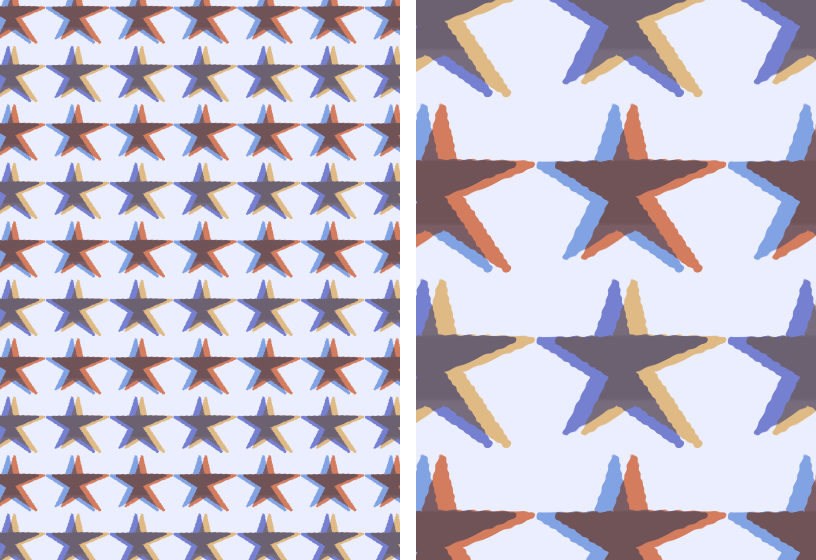
Left, the full canvas; right, a detail of the centre.
A Shadertoy shader for this pattern:

```glsl
const int CORNERS = 10;

// Lopsided star with its top tip at the origin, y pointing down
const vec2 STAR[CORNERS] = vec2[](
    vec2(0.0, 0.023), vec2(0.061, 0.313), vec2(0.462, 0.322), vec2(0.084, 0.481),
    vec2(0.340, 0.868), vec2(0.008, 0.641), vec2(-0.252, 0.802), vec2(-0.107, 0.511),
    vec2(-0.390, 0.326), vec2(-0.092, 0.321));

// Signed distance to the star, with rounded tips
float starDistance(vec2 p) {
    float nearest = 1e5, side = 1.0;
    for (int i = 0, j = CORNERS - 1; i < CORNERS; j = i++) {
        vec2 edge = STAR[j] - STAR[i], w = p - STAR[i];
        vec2 gap = w - edge * clamp(dot(w, edge) / dot(edge, edge), 0.0, 1.0);
        nearest = min(nearest, dot(gap, gap));
        bvec3 crossing = bvec3(p.y >= STAR[i].y, p.y < STAR[j].y, edge.x * w.y > edge.y * w.x);
        if (all(crossing) || all(not(crossing))) side = -side;
    }
    return side * sqrt(nearest) - 0.019;
}

// Layered sines that roughen the outline like a dry brush
float brushWobble(vec2 p) {
    return 0.0025 * sin(p.x * 71.0 + 2.0 * sin(p.y * 43.0))
         + 0.0020 * sin(p.y * 137.0 + p.x * 89.0);
}

float starInk(vec2 p, float pixel) {
    return 1.0 - smoothstep(-0.7 * pixel, 0.7 * pixel, starDistance(p) + brushWobble(p));
}

void mainImage(out vec4 fragColor, in vec2 fragCoord) {
    // One unit is one column; y runs down from the top edge
    float pixel = 6.27 / iResolution.x;
    vec2 p = vec2(fragCoord.x, iResolution.y - fragCoord.y) * pixel;

    // Grid of stars
    float rowHeight = 0.9165;
    float rowPosition = p.y / rowHeight - 0.779;
    bool warmRow = mod(floor(rowPosition), 2.0) > 0.5;
    vec2 cell = vec2(fract(p.x - 3.2265 + 0.511) - 0.511, fract(rowPosition) * rowHeight);

    // Two offset prints, in colours that alternate by row
    vec3 frontColor = warmRow ? vec3(0.83, 0.49, 0.37) : vec3(0.88, 0.73, 0.52);
    vec3 backColor = warmRow ? vec3(0.51, 0.64, 0.89) : vec3(0.46, 0.50, 0.82);
    float front = starInk(cell, pixel);
    float back = starInk(cell + vec2(0.097, 0.0), pixel);

    // The overlap multiplies, a little paler in the spike and the legs
    float pale = 1.0 - smoothstep(0.29, 0.31, cell.y) + smoothstep(0.62, 0.65, cell.y);
    vec3 overlap = mix(frontColor * backColor * 1.04, 0.5 * (frontColor + backColor), 0.18 * pale);

    vec3 color = mix(vec3(0.922, 0.932, 1.0), backColor, back);
    color = mix(color, mix(frontColor, overlap, back), front);
    fragColor = vec4(color, 1.0);
}
```
